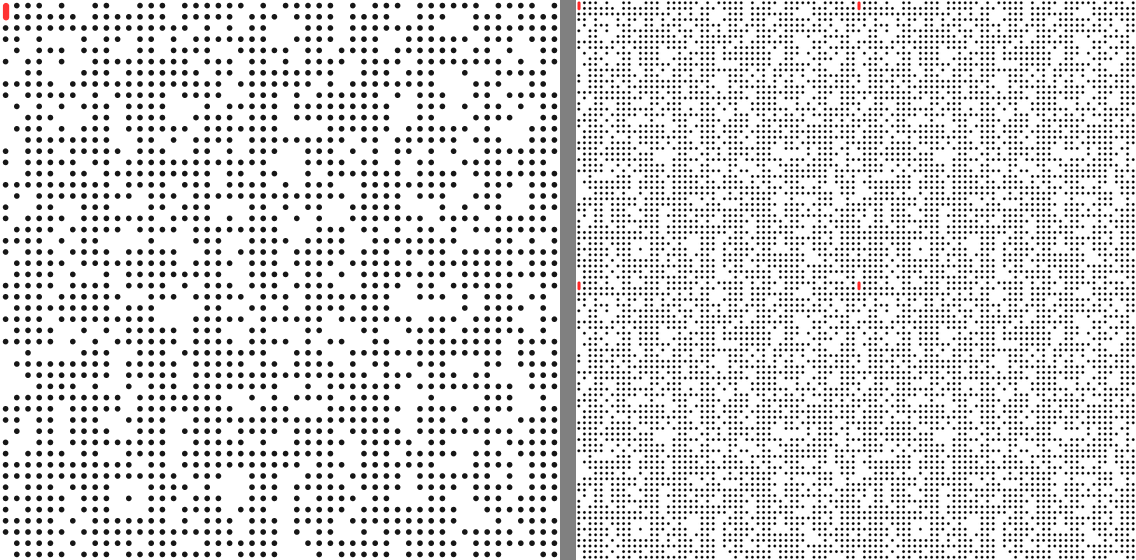
Left: one tile. Right: repeated 2 by 2.
This pattern is drawn by a Shadertoy shader. Its source:

```glsl
float hash(vec2 p) {
    vec3 q = fract(p.xyx * vec3(0.1031, 0.1030, 0.0973));
    q += dot(q, q.yzx + 33.33);
    return fract((q.x + q.y) * q.z);
}

float capsule(vec2 p, float halfLength, float radius) {
    p.y -= clamp(p.y, -halfLength, halfLength);
    return length(p) - radius;
}

void mainImage(out vec4 fragColor, in vec2 fragCoord) {
    // Fifty cells each way, rows counted from the top
    vec2 grid = fragCoord / iResolution.xy * 50.0;
    grid.y = 50.0 - grid.y;
    vec2 cell = mod(floor(grid), 50.0);
    float pixel = 50.0 / min(iResolution.x, iResolution.y);

    // Dots survive more often near every fifth column
    float keepChance = 0.73 + 0.21 * cos(6.28319 * (cell.x - 3.0) / 5.0);
    float present = step(hash(cell + 7.0), keepChance);

    // The marker replaces the first two dots of the left column
    if (cell.x < 0.5 && cell.y < 1.5) present = 0.0;

    float dotDistance = length(fract(grid) - 0.5) - 0.25;
    float dotMask = present * clamp(0.5 - dotDistance / pixel, 0.0, 1.0);

    float markerDistance = capsule(grid - vec2(0.54, 1.04), 0.5, 0.28);
    float markerMask = clamp(0.5 - markerDistance / pixel, 0.0, 1.0);

    vec3 color = mix(vec3(1.0), vec3(0.09), dotMask);
    color = mix(color, vec3(1.0, 0.2, 0.2), markerMask);
    fragColor = vec4(color, 1.0);
}
```
